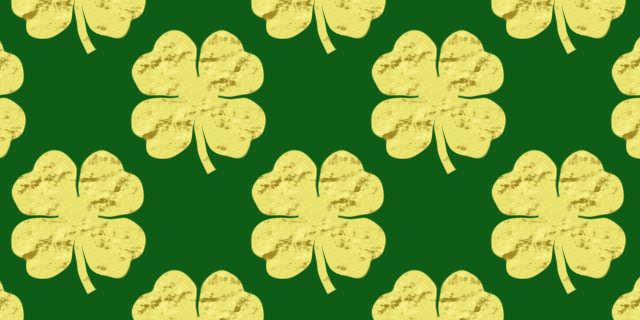
A Shadertoy shader for this pattern:

```glsl
// Gold foil four-leaf clovers in staggered rows on deep green

float gradientDot(vec2 cell, vec2 f, vec2 corner) {
    float angle = 6.2832 * fract(sin(dot(cell + corner, vec2(127.1, 311.7))) * 43758.5);
    return dot(vec2(cos(angle), sin(angle)), f - corner);
}

float gradientNoise(vec2 p) {
    vec2 cell = floor(p), f = fract(p);
    vec2 u = f * f * f * (f * (f * 6.0 - 15.0) + 10.0);
    float low = mix(gradientDot(cell, f, vec2(0, 0)), gradientDot(cell, f, vec2(1, 0)), u.x);
    float high = mix(gradientDot(cell, f, vec2(0, 1)), gradientDot(cell, f, vec2(1, 1)), u.x);
    return mix(low, high, u.y);
}

float fbm(vec2 p) {
    float sum = 0.0, amplitude = 1.0;
    for (int i = 0; i < 4; i++) {
        sum += amplitude * gradientNoise(p);
        p = mat2(1.7, 1.25, -1.25, 1.7) * p + 7.3;
        amplitude *= 0.55;
    }
    return sum;
}

// Teardrop with its point at the origin and a round end at c
float teardrop(vec2 p, vec2 c, float r) {
    float h = length(c);
    vec2 axis = c / h;
    p = vec2(abs(p.x * axis.y - p.y * axis.x), dot(p, axis));
    float b = -r / h, a = sqrt(1.0 - b * b);
    float k = dot(p, vec2(-b, a));
    if (k < 0.0) return length(p);
    if (k > a * h) return length(p - vec2(0, h)) - r;
    return dot(p, vec2(a, b));
}

float smoothUnion(float a, float b, float k) {
    float h = max(k - abs(a - b), 0.0) / k;
    return min(a, b) - h * h * k * 0.25;
}

float stem(vec2 p) {
    float t = clamp((-p.y - 0.2) / 0.7, 0.0, 1.2);
    float center = 0.01 + 0.16 * t * t * t;
    float d = abs(p.x - center) / sqrt(1.0 + 0.47 * t * t * t * t) - 0.045 - 0.015 * t;
    float tip = dot(p - vec2(0.17, -0.9), vec2(0.57, -0.82));
    return max(max(d, p.y + 0.1), tip);
}

float clover(vec2 p) {
    // Hand-cut wobble
    p += 0.035 * vec2(gradientNoise(p * 4.0 + 3.0), gradientNoise(p * 4.0 + 19.0));

    // Lower leaves are shorter and spread away from the stem
    float below = min(p.y, 0.0);
    vec2 q = vec2(abs(p.x) - 0.28 * below * below, abs(p.y) - 0.06 * below);

    // Each heart-shaped leaf joins two mirrored teardrops
    vec2 lobe = vec2(0.28, 0.53);
    float leaf = smoothUnion(teardrop(q, lobe, 0.26), teardrop(q, lobe.yx, 0.26), 0.06);
    float hub = length(p) - 0.24;
    return min(min(leaf, hub), stem(p));
}

vec3 goldFoil(vec2 p) {
    // Crumpled patches sit near the middle of each leaf
    vec2 fromLeaf = abs(p) - vec2(0.44, 0.4);
    float patches = smoothstep(-0.3, 0.25, 0.12 + 0.7 * fbm(p * 3.0 + 11.0) - 0.8 * length(fromLeaf));

    // Relief lit from the upper left
    vec2 q = p * vec2(4.5, 6.0);
    float slope = fbm(q) - fbm(q + vec2(-0.12, 0.2));
    float shade = slope * (0.15 + 1.1 * patches);

    vec3 gold = mix(vec3(0.92, 0.89, 0.44), vec3(0.83, 0.78, 0.35), smoothstep(0.03, 0.14, shade));
    gold = mix(gold, vec3(0.64, 0.55, 0.15), smoothstep(0.14, 0.4, shade));
    gold += vec3(0.04, 0.04, 0.09) * smoothstep(0.05, 0.35, -shade);
    return gold + 0.035 * gradientNoise(p * 31.0);
}

void mainImage(out vec4 fragColor, in vec2 fragCoord) {
    float pixel = 3.84 / iResolution.y;
    vec2 uv = fragCoord * pixel - vec2(0.94, 1.24);

    // Two interleaved square grids, nearest center wins
    vec2 a = mod(uv + 1.44, 2.88) - 1.44;
    vec2 b = mod(uv, 2.88) - 1.44;
    vec2 p = dot(a, a) < dot(b, b) ? a : b;

    float coverage = 1.0 - smoothstep(-pixel, pixel, clover(p));
    vec3 color = mix(vec3(0.06, 0.36, 0.09), goldFoil(p), coverage);
    fragColor = vec4(color, 1.0);
}
```
